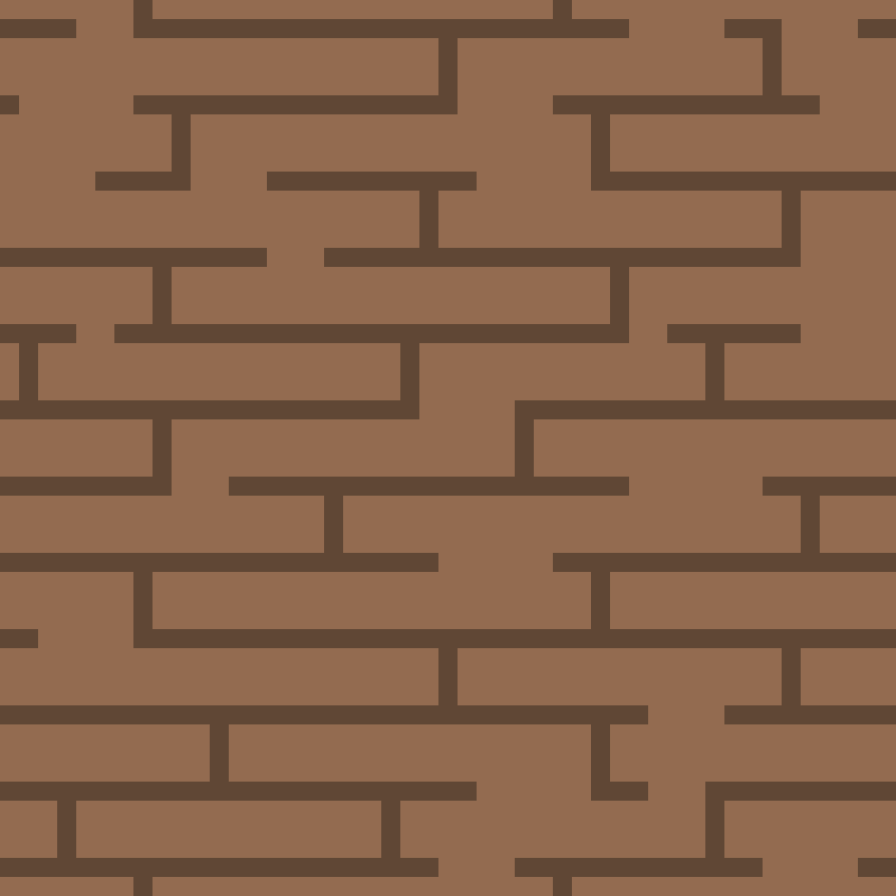
Give the GLSL for this pattern, as a WebGL 2 fragment shader.

```glsl
#version 300 es
precision highp float;
precision highp int;

#define CELLS 47.0        // grid cells across the canvas
#define COURSE 4          // cells per brick course
#define SPACING 10        // mean distance between joints along a seam
#define JITTER 3          // largest joint offset, in cells
#define GAP_CHANCE 0.43
#define GAP_MIN 3
#define GAP_MAX 7
#define END_MARGIN 2      // cells a seam keeps past a joint
#define SEED 7
#define BRICK vec3(0.575, 0.420, 0.312)
#define MORTAR vec3(0.378, 0.280, 0.208)

uniform vec2 u_resolution;
out vec4 fragColor;

float hash(int x, int y, int channel) {
    uint h = uint(x) * 1597u + uint(y) * 51749u + uint(channel + SEED) * 3812u;
    h = (h ^ (h >> 15)) * 73471u;
    h = (h ^ (h >> 13)) * 92821u;
    h = (h ^ (h >> 16)) * 68917u;
    h ^= h >> 15;
    return float(h & 65535u) / 65536.0;
}

int floorDiv(int a, int b) {
    return int(floor((float(a) + 0.5) / float(b)));
}

// Column of a vertical joint; joints alternate between courses.
int jointColumn(int joint, int course) {
    int offset = int(hash(joint, course, 0) * float(2 * JITTER + 1)) - JITTER;
    return joint * SPACING + offset;
}

// Joint touching a seam from the course above or below it.
int seamJoint(int joint, int seam) {
    return jointColumn(joint, seam - ((joint + seam) & 1));
}

bool isJoint(int x, int course) {
    int joint = floorDiv(x + SPACING / 2, SPACING);
    return ((joint + course) & 1) == 0 && x == jointColumn(joint, course);
}

// Horizontal seam, broken by gaps that never cut a joint loose.
bool isSeam(int x, int seam) {
    int joint = floorDiv(x, SPACING);
    if (x < seamJoint(joint, seam)) joint--;
    else if (x >= seamJoint(joint + 1, seam)) joint++;
    int left = seamJoint(joint, seam);
    int right = seamJoint(joint + 1, seam);

    // Each joint lets a gap touch it on one side only.
    int leftMargin = hash(joint, seam, 1) < 0.5 ? 0 : END_MARGIN;
    int rightMargin = hash(joint + 1, seam, 1) < 0.5 ? END_MARGIN : 0;
    int room = right - left - 1 - leftMargin - rightMargin;
    int width = GAP_MIN + int(hash(joint, seam, 2) * float(GAP_MAX - GAP_MIN + 1));
    width = min(width, room);
    if (width < 2 || hash(joint, seam, 3) > GAP_CHANCE) return true;

    int slack = room - width;
    int slot = clamp(int(hash(joint, seam, 4) * float(slack + 3)) - 1, 0, slack);
    int start = left + 1 + leftMargin + slot;
    return x < start || x >= start + width;
}

float mortar(ivec2 cell) {
    int course = floorDiv(cell.y - 1, COURSE);
    bool onSeam = cell.y - 1 == course * COURSE;
    bool filled = onSeam ? isSeam(cell.x, course) : isJoint(cell.x, course);
    return filled ? 1.0 : 0.0;
}

void main() {
    float cellsPerPixel = CELLS / min(u_resolution.x, u_resolution.y);
    vec2 p = gl_FragCoord.xy * cellsPerPixel;

    // Box filter over the four cells around the nearest grid corner.
    vec2 corner = floor(p + 0.5);
    vec2 blend = clamp((p - corner) / cellsPerPixel + 0.5, 0.0, 1.0);
    ivec2 cell = ivec2(corner);
    float below = mix(mortar(cell - 1), mortar(cell - ivec2(0, 1)), blend.x);
    float above = mix(mortar(cell - ivec2(1, 0)), mortar(cell), blend.x);
    float coverage = mix(below, above, blend.y);

    fragColor = vec4(mix(BRICK, MORTAR, coverage), 1.0);
}
```
